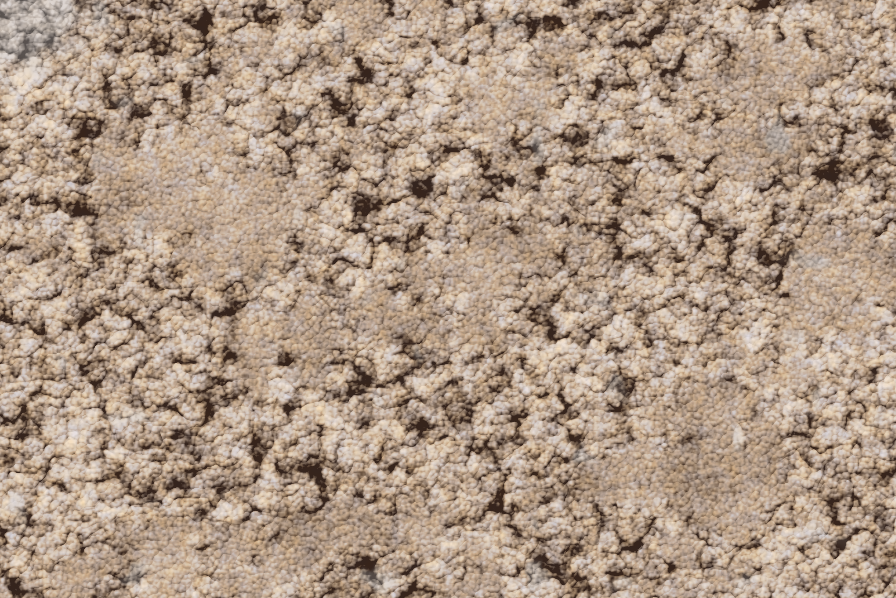
This texture is drawn by a Shadertoy shader. Its source:

```glsl
const vec2 LIGHT_DIR = vec2(-0.35, 0.94);
const vec3 STONE_GREY = vec3(0.69, 0.67, 0.66);

vec2 hash2(vec2 cell) {
    vec3 q = fract(cell.xyx * vec3(0.1031, 0.1030, 0.0973));
    q += dot(q, q.yzx + 33.33);
    return fract((q.xx + q.yz) * q.zy);
}

float gradientDot(vec2 cell, vec2 offset) {
    float angle = 6.2832 * hash2(cell).x;
    return dot(vec2(cos(angle), sin(angle)), offset);
}

float gradientNoise(vec2 p) {
    vec2 i = floor(p), f = fract(p);
    vec2 u = f * f * f * (f * (f * 6.0 - 15.0) + 10.0);
    vec2 e = vec2(1.0, 0.0);
    float low = mix(gradientDot(i, f), gradientDot(i + e, f - e), u.x);
    float high = mix(gradientDot(i + e.yx, f - e.yx), gradientDot(i + 1.0, f - 1.0), u.x);
    return mix(low, high, u.y);
}

// Blended round lumps: x = height about zero, y = slope towards the light
vec2 lumps(vec2 p, float sharpness) {
    vec2 home = floor(p);
    float total = 0.0, facing = 0.0;
    for (int y = -1; y <= 1; y++) {
        for (int x = -1; x <= 1; x++) {
            vec2 cell = home + vec2(x, y);
            vec2 d = p - cell - hash2(cell);
            float height = 0.5 * hash2(cell + 57.3).x - dot(d, d);
            float weight = exp(sharpness * height);
            total += weight;
            facing += weight * 2.0 * dot(d, LIGHT_DIR);
        }
    }
    return vec2(log(total) / sharpness - 0.05, facing / total);
}

// Tone in standard deviations around the mean, from pit to sunlit grain
vec3 sandRamp(float tone) {
    vec3 shades[6] = vec3[6](
        vec3(0.21, 0.14, 0.11), vec3(0.41, 0.33, 0.27), vec3(0.55, 0.46, 0.385),
        vec3(0.66, 0.575, 0.50), vec3(0.76, 0.655, 0.565), vec3(0.83, 0.77, 0.71));
    float stops[6] = float[6](-2.0, -1.2, -0.58, -0.06, 0.45, 1.2);
    vec3 color = shades[0];
    for (int i = 1; i < 6; i++) {
        float t = (tone - stops[i - 1]) / (stops[i] - stops[i - 1]);
        color = mix(color, shades[i], clamp(t, 0.0, 1.0));
    }
    return color + 0.07 * clamp(tone - 1.2, 0.0, 1.5);
}

// 1 on loose crumbs, 0 on smoothed sand running along a slant
float crumbCover(vec2 p) {
    vec2 slant = vec2(0.8 * p.x + 0.6 * p.y, 0.8 * p.y - 0.6 * p.x);
    float patches = gradientNoise(slant * vec2(2.6, 4.6) + 3.7);
    float edge = 0.6 * gradientNoise(p * 13.0) + 0.3 * gradientNoise(p * 31.0);
    return smoothstep(-0.36, -0.12, patches + edge);
}

void mainImage(out vec4 fragColor, in vec2 fragCoord) {
    vec2 p = fragCoord / iResolution.y;

    // Ragged outlines
    vec2 warp = vec2(gradientNoise(p * 26.0), gradientNoise(p * 26.0 + 41.0));
    vec2 fineWarp = vec2(gradientNoise(p * 80.0), gradientNoise(p * 80.0 + 19.0));
    vec2 q = p + 0.018 * warp + 0.006 * fineWarp;

    // Relief at three sizes
    vec2 clump = lumps(q * 23.0, 12.0);
    vec2 crumb = lumps(q * 56.0 + 11.0, 14.0);
    vec2 grain = lumps(p * 125.0 + 29.0, 10.0);
    float speckle = gradientNoise(p * 165.0);
    float cover = crumbCover(p);

    // Light on the slopes, shade in the hollows
    float relief = 1.9 * clump.x + 0.5 * clump.y + 2.2 * crumb.x + 0.65 * crumb.y;
    float pit = smoothstep(0.12, 0.55, -clump.x - 0.7 * crumb.x);
    float fine = 0.9 * grain.x + 0.5 * grain.y + 1.4 * speckle;
    float broad = 0.7 * gradientNoise(p * 4.0 + 8.0) + 0.7 * gradientNoise(p * 10.0);
    float tone = mix(0.2 + 0.25 * relief, 0.08 + relief - 0.6 * pit, cover);
    tone += fine * mix(0.8, 1.0, cover) + broad;
    vec3 color = sandRamp(tone);

    // Ochre and grey drift between crumbs
    float hue = gradientNoise(q * 34.0 + 5.0) + 0.8 * gradientNoise(p * 90.0 + 63.0);
    color *= 1.0 + hue * vec3(0.05, 0.0, -0.12);

    // Pale mineral bits and a grey corner
    float mineral = smoothstep(0.36, 0.56, gradientNoise(q * 15.0 + 77.0));
    float corner = 1.0 - smoothstep(0.07, 0.17, distance(p, vec2(0.02, 1.0)) + 0.06 * warp.x);
    vec3 stone = STONE_GREY * (1.0 + 0.17 * clamp(tone, -2.5, 1.5));
    color = mix(color, stone, max(0.6 * mineral, 0.75 * corner));

    fragColor = vec4(clamp(color, 0.0, 1.0), 1.0);
}
```
